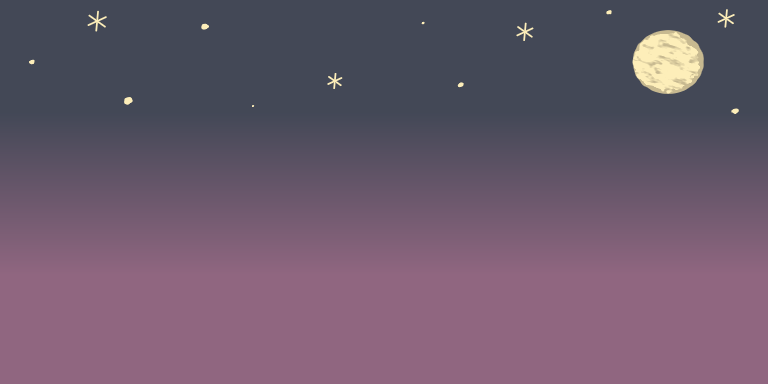
A Shadertoy shader for this background:

```glsl
// Dusk sky: a slate-to-mauve gradient with hand-drawn stars and a mottled moon.
// Every shape is a distance function roughened by noise, in units of canvas height
// (x runs from 0 to 2, y from 0 to 1).

#define NIGHT       vec3(0.263, 0.282, 0.339)
#define DUSK        vec3(0.563, 0.400, 0.502)
#define CREAM       vec3(0.992, 0.933, 0.725)
#define MOON_SHADE  vec3(0.780, 0.725, 0.565)
#define FADE_LOW    0.285
#define FADE_HIGH   0.705
#define MOON_CENTER vec2(1.740, 0.838)
#define MOON_RADII  vec2(0.0925, 0.0830)
#define RAY_WIDTH   0.0023
#define RAY_TILT    0.43

// Centre and radius of each star
const vec3 SPARKLES[4] = vec3[4](
    vec3(0.253, 0.945, 0.027), vec3(0.872, 0.789, 0.021),
    vec3(1.367, 0.917, 0.024), vec3(1.891, 0.952, 0.024));
const vec3 DOTS[8] = vec3[8](
    vec3(0.083, 0.839, 0.007), vec3(0.534, 0.931, 0.009),
    vec3(0.333, 0.737, 0.011), vec3(0.659, 0.724, 0.003),
    vec3(1.102, 0.940, 0.004), vec3(1.200, 0.779, 0.007),
    vec3(1.586, 0.968, 0.007), vec3(1.915, 0.711, 0.009));

float hash(vec2 p) {
    return fract(sin(dot(p, vec2(127.1, 311.7))) * 43758.5453);
}

float noise(vec2 p) {
    vec2 i = floor(p), f = fract(p);
    f = f * f * (3.0 - 2.0 * f);
    return mix(mix(hash(i), hash(i + vec2(1, 0)), f.x),
               mix(hash(i + vec2(0, 1)), hash(i + vec2(1, 1)), f.x), f.y);
}

mat2 rotation(float a) {
    return mat2(cos(a), sin(a), -sin(a), cos(a));
}

// Antialiased coverage of a signed distance
float fill(float d) {
    return clamp(0.5 - d * iResolution.y, 0.0, 1.0);
}

// Six rounded rays, folded into a single sector
float sparkle(vec2 p, float radius) {
    const float sector = 1.0471976;
    float a = atan(p.y, p.x) - RAY_TILT;
    a -= sector * floor(a / sector + 0.5);
    vec2 q = length(p) * vec2(cos(a), sin(a));
    q.x -= clamp(q.x, 0.0, radius - RAY_WIDTH);
    return length(q) - RAY_WIDTH;
}

// Uneven, slightly slanted blob
float blob(vec2 p, float radius, float seed) {
    vec2 q = p * rotation(0.35) * vec2(0.95, 1.25);
    float rough = noise(p / radius * 1.5 + seed * 7.0) - 0.5;
    return length(q) - radius * (1.0 + 0.4 * rough);
}

vec3 drawMoon(vec3 sky, vec2 p) {
    vec2 q = (p - MOON_CENTER) / MOON_RADII;
    float scale = MOON_RADII.y;
    float disk = length(q) - 1.0 + 0.035 * (noise(q * 7.0) - 0.5);

    // Ragged lit face, leaving a shaded rim that is widest on the right
    float ragged = noise(q * 5.0 + 3.0) - 0.5 + 0.5 * (noise(q * 13.0) - 0.5);
    float face = length(q + vec2(0.05, -0.01)) - 0.90 + 0.20 * ragged;

    // Short slanted flecks
    vec2 grain = rotation(0.3) * q * vec2(5.0, 10.0) + 17.0;
    float fleck = noise(grain) * 0.75 + noise(grain * 2.3) * 0.25;
    float marks = (0.72 - fleck) * 0.12;

    float lit = fill(face * scale) * (1.0 - fill(marks * scale));
    return mix(sky, mix(MOON_SHADE, CREAM, lit), fill(disk * scale));
}

void mainImage(out vec4 fragColor, in vec2 fragCoord) {
    vec2 p = fragCoord / iResolution.y;

    // Sky
    float height = clamp((p.y - FADE_LOW) / (FADE_HIGH - FADE_LOW), 0.0, 1.0);
    vec3 color = mix(DUSK, NIGHT, height);

    // Stars
    float stars = 1.0;
    for (int i = 0; i < SPARKLES.length(); i++)
        stars = min(stars, sparkle(p - SPARKLES[i].xy, SPARKLES[i].z));
    for (int i = 0; i < DOTS.length(); i++)
        stars = min(stars, blob(p - DOTS[i].xy, DOTS[i].z, float(i)));
    color = mix(color, CREAM, fill(stars));

    fragColor = vec4(drawMoon(color, p), 1.0);
}
```
